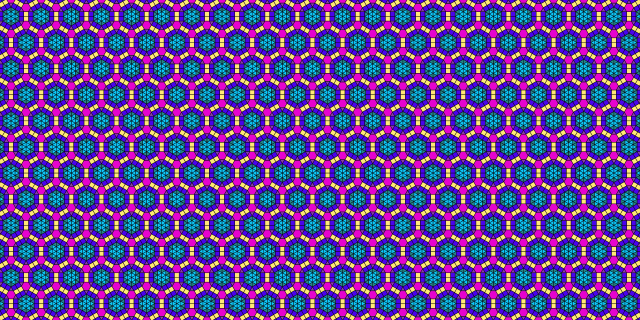
A WebGL 1 fragment shader for this pattern:

```glsl
precision highp float;
uniform vec2 u_resolution;

const float ROOT3 = 1.7320508;
const float SPACING = 3.0 + 2.0 * ROOT3; // rosette spacing, in tile sides

// Offset from the nearest rosette centre on a triangular lattice
vec2 nearestRosette(vec2 p) {
  vec2 cell = SPACING * vec2(1.0, ROOT3);
  vec2 a = mod(p, cell) - 0.5 * cell;
  vec2 b = mod(p + 0.5 * cell, cell) - 0.5 * cell;
  return dot(a, a) < dot(b, b) ? a : b;
}

// Mirrors the plane into the wedge from 0 to 30 degrees
vec2 foldWedge(vec2 p) {
  p = abs(p);
  vec2 normal = vec2(-0.5, 0.5 * ROOT3);
  p -= 2.0 * max(dot(p, normal), 0.0) * normal;
  return vec2(p.x, abs(p.y));
}

// Distance to evenly spaced lines one triangle height apart
float gridLine(float t) {
  float height = 0.5 * ROOT3;
  return abs(fract(t / height + 0.5) - 0.5) * height;
}

vec3 tiling(vec2 p, float blur) {
  p = foldWedge(nearestRosette(p));
  float diagonal = dot(p, vec2(0.5, 0.5 * ROOT3));
  float edge;
  vec3 color;

  if (p.x < ROOT3) {
    // Central hexagon: a star of triangles inside a darker rim
    edge = min(gridLine(p.x), min(gridLine(diagonal), gridLine(p.x - diagonal)));
    color = diagonal < 0.5 * ROOT3 ? vec3(0.05, 0.79, 0.98) : vec3(0.14, 0.53, 0.54);
  } else if (p.y < 1.0) {
    // Square strips joining neighbouring rosettes
    float outward = p.x - ROOT3;
    edge = min(min(p.y, 1.0 - p.y), min(outward, abs(outward - 1.0)));
    color = outward < 1.0 ? vec3(0.29, 0.01, 0.93) : vec3(1.0, 0.91, 0.46);
  } else {
    // Corner triangle, then the small hexagon between three rosettes
    float beyond = dot(p, vec2(0.5 * ROOT3, 0.5)) - 2.0 - 0.5 * ROOT3;
    edge = min(p.y - 1.0, abs(beyond));
    color = beyond < 0.0 ? vec3(0.53, 0.24, 0.66) : vec3(0.90, 0.01, 0.81);
  }
  float fill = smoothstep(-blur, blur, edge - 0.055);
  return mix(vec3(0.02, 0.02, 0.04), color, fill);
}

void main() {
  float tileSide = 0.0942 / SPACING; // fraction of the canvas height
  float pixel = 1.0 / (u_resolution.y * tileSide);
  vec2 centre = 0.25 * SPACING * vec2(1.0, ROOT3);
  vec3 sum = vec3(0.0);

  // Average a 3 by 3 grid of samples in each pixel
  for (int j = -1; j <= 1; j++) {
    for (int i = -1; i <= 1; i++) {
      vec2 position = gl_FragCoord.xy + vec2(float(i), float(j)) / 3.0;
      vec2 p = (position - 0.5 * u_resolution) * pixel + centre;
      sum += tiling(p, pixel / 6.0);
    }
  }
  gl_FragColor = vec4(sum / 9.0, 1.0);
}
```
